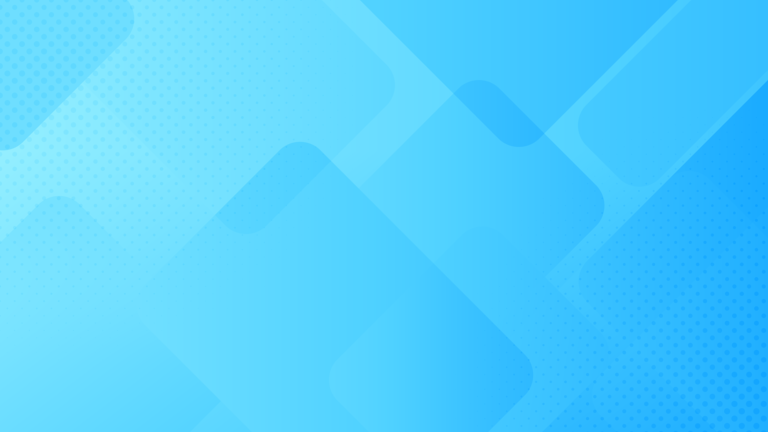
Write a Shadertoy shader that draws this background.

```glsl
// Overlapping rounded panels turned by 45 degrees on a pale-to-deep blue gradient.
// Every layer edits one scalar tone (1D ramp), which is coloured at the end;
// two halftone dot fields fade out from opposite corners.

const vec3 DEEP  = vec3(0.13, 0.69, 1.00);
const vec3 MID   = vec3(0.31, 0.82, 1.00);
const vec3 LIGHT = vec3(0.52, 0.91, 1.00);
const float TONE_DEEP = 0.13, TONE_MID = 0.31, TONE_LIGHT = 0.52;

const float CORNER = 0.095;        // panel corner radius, diagonal units
const float DOT_PITCH = 0.034;     // halftone spacing, diagonal units
const float DOT_RADIUS = 0.0105;   // largest dot
const float DOT_DEPTH = 0.055;     // tone removed by a dot
const float FAR = 5.0;             // a panel side beyond the canvas

// Coverage of a rounded box between two diagonal corners.
float panel(vec2 d, vec2 lo, vec2 hi) {
    vec2 q = abs(d - 0.5 * (lo + hi)) - 0.5 * (hi - lo) + CORNER;
    float dist = length(max(q, 0.0)) + min(max(q.x, q.y), 0.0) - CORNER;
    float soft = 1.2 / iResolution.y;
    return 1.0 - smoothstep(-soft, soft, dist);
}

// Tone running from tones.x to tones.y between two horizontal positions.
float ramp(float x, vec2 ends, vec2 tones) {
    return mix(tones.x, tones.y, clamp((x - ends.x) / (ends.y - ends.x), 0.0, 1.0));
}

// Staggered dots whose size shrinks with strength.
float halftone(vec2 d, float strength) {
    vec2 cell = (fract(d / DOT_PITCH) - 0.5) * DOT_PITCH;
    float radius = DOT_RADIUS * strength;
    float soft = 1.2 / iResolution.y;
    float dot_ = 1.0 - smoothstep(radius - soft, radius + soft, length(cell));
    return dot_ * smoothstep(0.0, 0.35, strength);
}

vec3 toneColor(float t) {
    vec3 low = mix(DEEP, MID, (t - TONE_DEEP) / (TONE_MID - TONE_DEEP));
    vec3 high = mix(MID, LIGHT, (t - TONE_MID) / (TONE_LIGHT - TONE_MID));
    return clamp(t < TONE_MID ? low : high, 0.0, 1.0);
}

void mainImage(out vec4 fragColor, in vec2 fragCoord) {
    // Height units, stretched to a 16:9 layout; y measured from the top.
    vec2 uv = fragCoord / iResolution.xy;
    vec2 p = vec2(uv.x * 16.0 / 9.0, 1.0 - uv.y);
    vec2 d = vec2(p.x + p.y, p.x - p.y);

    float tone = 0.58 - 0.19 * p.x - 0.25 * max(p.y - 0.35, 0.0);

    // Left side panels
    float upperLeft = panel(d, vec2(-FAR, 0.0), vec2(1.139, 0.745));
    tone = mix(tone, ramp(p.x, vec2(0.0, 0.92), vec2(0.57, 0.365)), upperLeft);
    float corner = panel(d, vec2(-FAR, -0.37), vec2(0.382, 0.295));
    tone = mix(tone, ramp(p.x, vec2(0.0, 0.3), vec2(0.43, 0.43)), corner);
    float lowerLeft = panel(d, vec2(0.5625, -FAR), vec2(FAR, -0.289));
    lowerLeft *= 1.0 - smoothstep(0.45, 0.85, p.y);
    tone = mix(tone, ramp(p.x, vec2(0.0, 0.35), vec2(0.47, 0.45)), lowerLeft);
    tone += 0.035 * panel(d, vec2(1.44, -FAR), vec2(FAR, -0.3));

    // Right side panels
    float rightBand = panel(d, vec2(1.6, 1.02), vec2(1.94, FAR));
    tone = mix(tone, ramp(p.x, vec2(1.33, 1.78), vec2(0.275, 0.21)), rightBand);
    float lowerRight = panel(d, vec2(1.963, 0.66), vec2(FAR, FAR));
    tone = mix(tone, ramp(p.x, vec2(1.32, 1.78), vec2(0.23, 0.10)), lowerRight);
    tone += 0.012 * panel(d, vec2(1.963, -FAR), vec2(FAR, 1.227));
    tone += 0.012 * panel(d, vec2(2.257, 0.428), vec2(FAR, FAR));

    // Top wedge and the square it overlaps
    float square = panel(d, vec2(1.266, 0.2), vec2(1.903, 0.951));
    float wedge = panel(d, vec2(-FAR, 0.833), vec2(1.569, FAR));
    tone = mix(tone, ramp(p.x, vec2(0.8, 1.57), vec2(0.33, 0.19)), wedge);
    tone = mix(tone, ramp(p.x, vec2(0.82, 1.41), vec2(0.38, 0.20)), square);
    tone -= 0.07 * square * wedge;

    // Large central panel and the one crossing its right side
    float center = panel(d, vec2(0.995, -0.417), vec2(2.13, 0.394));
    tone = mix(tone, ramp(p.x, vec2(0.317, 1.23), vec2(0.44, 0.22)), center);
    tone -= 0.035 * center * upperLeft;
    float front = panel(d, vec2(1.613, -0.146), vec2(2.255, 0.62));
    tone = mix(tone, ramp(p.x, vec2(0.757, 1.41), vec2(0.37, 0.20)), 0.85 * front);
    tone -= 0.06 * center * front * smoothstep(0.75, 1.2, p.x);

    // Halftone fields
    float leftDots = 1.0 - length((p - vec2(0.09, 0.17)) / vec2(0.82, 0.72));
    float rightDots = 1.0 - length((p - vec2(1.73, 0.95)) / vec2(0.72, 0.78));
    tone -= DOT_DEPTH * halftone(d, max(max(leftDots, rightDots), 0.0));

    fragColor = vec4(toneColor(tone), 1.0);
}
```
